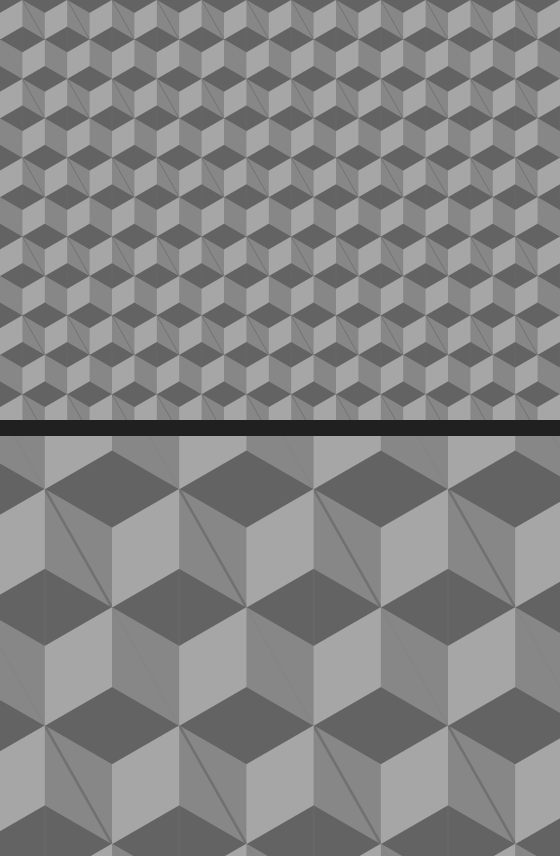
Top, the full canvas; bottom, a detail of the centre.
Give the GLSL for this pattern, as a Shadertoy shader.

```glsl
// Tumbling-block wallpaper: grey rhombus cubes in staggered rows, with hairline seams.

const float TILES_ACROSS   = 12.5;   // cubes over the canvas width
const float ROW_HEIGHT     = 0.88;   // row pitch, in cube widths
const float RHOMBUS_REACH  = 0.2485; // centre-to-edge distance of the dark rhombus
const float SEAM_WIDTH     = 0.020;  // diagonal hairline, in cube widths
const float FOLD_WIDTH     = 0.012;  // upright hairline inside the rhombus
const float FAINT_SEAM     = 0.10;   // seam strength on odd rows
const float FOLD_STRENGTH  = 0.12;

const vec3 LIGHT_FACE = vec3(0.65);
const vec3 MID_FACE   = vec3(0.53);
const vec3 DARK_FACE  = vec3(0.39);
const vec3 SEAM_GREY  = vec3(0.445);

// Antialiased fill: distance is positive inside, pixel is one pixel's size.
float fillMask(float distance, float pixel) {
    return clamp(distance / pixel + 0.5, 0.0, 1.0);
}

// Coverage of a thin line, which fades when narrower than a pixel.
float lineMask(float distance, float width, float pixel) {
    float spread = max(width, pixel);
    return fillMask(0.5 * spread - abs(distance), pixel) * width / spread;
}

// Signed distance to a rhombus with 30 degree sides, positive inside.
float rhombus(vec2 p) {
    return RHOMBUS_REACH - dot(abs(p), vec2(0.5, 0.8660254));
}

void mainImage(out vec4 fragColor, in vec2 fragCoord) {
    float pixel = TILES_ACROSS / iResolution.x;
    vec2 p = vec2(fragCoord.x, iResolution.y - fragCoord.y) * pixel;

    // Rows run from the top; each is shifted by half a cube.
    float row = floor(p.y / ROW_HEIGHT);
    vec2 cell = vec2(fract(p.x - 0.5 * (row + 1.0)), p.y - row * ROW_HEIGHT);
    float wrappedX = cell.x - step(0.5, cell.x);

    // Upright faces: mid grey on the left half, light on the right.
    float midMask = fillMask(0.25 - abs(cell.x - 0.25), pixel);
    midMask = max(midMask, fillMask(cell.x - 1.0, pixel));
    vec3 color = mix(LIGHT_FACE, MID_FACE, midMask);

    // Diagonal seam across the mid face, clear on even rows only.
    vec2 seamNormal = normalize(vec2(ROW_HEIGHT, -0.5));
    float seam = lineMask(dot(cell, seamNormal), SEAM_WIDTH, pixel);
    float seamStrength = mix(1.0, FAINT_SEAM, mod(row, 2.0));
    color = mix(color, SEAM_GREY, seam * midMask * seamStrength);

    // Dark rhombi straddle the upper and lower row borders.
    float upper = rhombus(vec2(cell.x - 0.5, cell.y));
    float lower = rhombus(vec2(wrappedX, cell.y - ROW_HEIGHT));
    float darkMask = fillMask(max(upper, lower), pixel);

    // Faint fold through the rhombi centred half a cube from the left edge.
    float fold = lineMask(fract(p.x) - 0.5, FOLD_WIDTH, pixel);
    vec3 darkColor = mix(DARK_FACE, MID_FACE, fold * FOLD_STRENGTH);
    color = mix(color, darkColor, darkMask);

    fragColor = vec4(color, 1.0);
}
```
